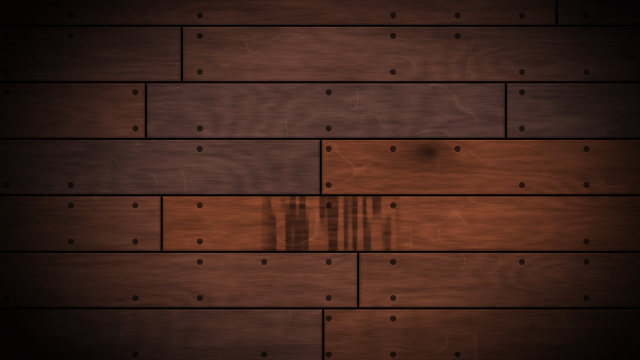
Write a Shadertoy shader that draws this texture.

```glsl
const float PITCH = 0.157;
const float FIRST_SEAM = 0.1435;
const float JOIST_START = 0.018;
const float JOIST_GAP = 0.179;
const vec3 GREY_WOOD = vec3(0.33, 0.225, 0.205);
const vec3 RED_WOOD = vec3(0.47, 0.24, 0.15);
const vec3 GAP_COLOR = vec3(0.025, 0.012, 0.01);

// Per row, bottom to top: joint position, tone left of it, tone right of it
const vec3 ROWS[7] = vec3[7](
    vec3(0.898, 0.30, 0.70), vec3(0.995, 0.50, 0.65),
    vec3(0.449, 0.55, 0.95), vec3(0.891, 0.12, 0.90),
    vec3(0.405, 0.45, 0.10), vec3(0.505, 0.28, 0.32),
    vec3(1.546, 0.45, 0.00));

float hash(vec2 p) {
    vec3 q = fract(vec3(p.xyx) * 0.1031);
    q += dot(q, q.yzx + 33.33);
    return fract((q.x + q.y) * q.z);
}

float noise(vec2 p) {
    vec2 i = floor(p), f = fract(p);
    f = f * f * (3.0 - 2.0 * f);
    return mix(mix(hash(i), hash(i + vec2(1, 0)), f.x),
               mix(hash(i + vec2(0, 1)), hash(i + vec2(1, 1)), f.x), f.y);
}

float fbm(vec2 p) {
    float sum = 0.0, amp = 0.5;
    for (int i = 0; i < 4; i++) {
        sum += amp * noise(p);
        p = p * 2.03 + 7.1;
        amp *= 0.5;
    }
    return sum;
}

float lineMask(float dist, float halfWidth, float px) {
    return 1.0 - smoothstep(halfWidth - 0.6 * px, halfWidth + 0.6 * px, dist);
}

// Brightness of the wood: arched rings, broad streaks and fine pores
float grain(vec2 p, float seed, float knot) {
    vec2 q = p + seed * vec2(13.0, 29.0);
    float field = noise(q * vec2(2.4, 10.0)) + 0.15 * fbm(q * vec2(9.0, 40.0));
    float rings = 0.5 + 0.5 * sin(48.0 * field + 9.0 * knot);
    float streaks = fbm(q * vec2(5.0, 60.0));
    float pores = noise(q * vec2(38.0, 260.0));
    float blotches = fbm(q * vec2(3.0, 7.0));
    return 0.55 + 0.11 * rings + 0.34 * streaks + 0.16 * pores + 0.3 * blotches;
}

// Dark saw marks across the boards, between two ends
float sawMarks(vec2 p, float start, float end) {
    float span = smoothstep(start, start + 0.08, p.x) * (1.0 - smoothstep(end - 0.1, end, p.x));
    float bars = noise(vec2(p.x * 75.0, p.y * 9.0)) * (0.5 + noise(p * vec2(22.0, 5.0)));
    float broken = 0.55 + 0.45 * noise(p * vec2(12.0, 130.0));
    return span * broken * smoothstep(0.32, 0.8, bars);
}

// Thin pale scratches along noise contours
float scratches(vec2 p, float seed) {
    float ridge = abs(noise(p * vec2(11.0, 17.0) + seed * 50.0) - 0.5);
    float worn = smoothstep(0.55, 0.75, noise(p * vec2(6.0, 14.0) + seed * 90.0));
    return worn * (1.0 - smoothstep(0.0, 0.03, ridge));
}

// Nail heads on the joists: x is the dark head, y its lower rim light
vec2 nails(vec2 p, float row, float v, float joint, float boardLength, float px) {
    float joist = floor((p.x - JOIST_START) / JOIST_GAP + 0.5);
    float side = step(0.5, v);
    float x = JOIST_START + joist * JOIST_GAP;
    float along = (x - joint) / boardLength;
    float toJoint = abs(along - floor(along + 0.5)) * boardLength;
    float chance = hash(vec2(joist + 3.0, row * 2.0 + side + 11.0));
    float present = max(step(toJoint, 0.11), step(chance, 0.36));
    vec2 offset = vec2(p.x - x, (v - mix(0.18, 0.82, side)) * PITCH);
    float head = lineMask(length(offset), 0.0085, px);
    float rim = lineMask(abs(length(offset) - 0.0095), 0.001, px) * step(offset.y, 0.0);
    return present * vec2(head, rim);
}

float vignette(vec2 uv) {
    float r = length((uv - vec2(0.52, 0.5)) * vec2(1.9, 1.45));
    return mix(0.06, 1.0, 1.0 - smoothstep(0.38, 1.15, r));
}

void mainImage(out vec4 fragColor, in vec2 fragCoord) {
    float px = 1.0 / iResolution.y;
    vec2 p = fragCoord * px;

    // Board under this point
    float level = (p.y - FIRST_SEAM) / PITCH + 1.0;
    float row = clamp(floor(level), 0.0, 6.0);
    float v = level - row;
    vec3 rowInfo = ROWS[int(row)];
    float boardLength = row == 4.0 ? 1.0 : 1.75;
    float along = (p.x - rowInfo.x) / boardLength;
    float board = floor(along);
    float tone = board < 0.0 ? rowInfo.y : rowInfo.z;
    float seed = hash(vec2(row + 5.0, board + 9.0));

    // Wood with one knot and one saw-marked board
    float knotDist = length((p - vec2(1.19, 0.576)) * vec2(0.6, 1.0));
    float knot = row == 3.0 && board == 0.0 ? exp(-knotDist * 32.0) : 0.0;
    float marks = row == 2.0 && board == 0.0 ? sawMarks(p, 0.7, 1.14) : 0.0;
    vec3 color = mix(GREY_WOOD, RED_WOOD, tone) * grain(p, seed, knot);
    color *= (1.0 - 0.75 * knot) * (1.0 - 0.6 * marks);
    color += 0.06 * scratches(p, seed) * vec3(1.0, 0.7, 0.5);

    // Nails, lit upper edges and gaps
    vec2 nail = nails(p, row, v, rowInfo.x, boardLength, px);
    color = mix(color, color * 0.4, nail.x);
    color *= 1.0 + 0.2 * nail.y;
    float seamDist = min(v, 1.0 - v) * PITCH;
    float jointDist = abs(along - floor(along + 0.5)) * boardLength;
    color *= 1.0 + 0.4 * lineMask(abs((1.0 - v) * PITCH - 0.005), 0.0012, px);
    color *= 0.75 + 0.25 * smoothstep(0.0, 0.012, min(seamDist, jointDist));
    color = mix(color, GAP_COLOR, lineMask(min(seamDist, jointDist), 0.0028, px));

    fragColor = vec4(color * vignette(fragCoord / iResolution.xy), 1.0);
}
```
